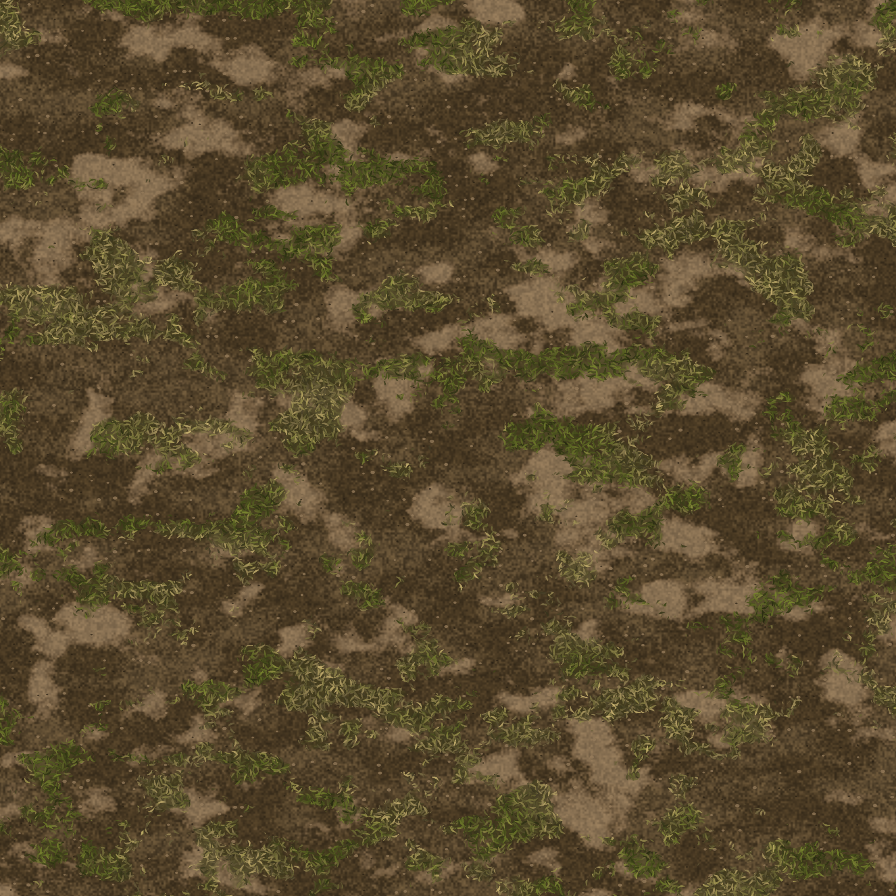
Write a Shadertoy shader that draws this texture.

```glsl
// Bare brown soil with pale sandy patches and scattered tufts of short grass.
#define SAND_FREQ vec2(18.0, 27.0)
#define SAND_LEVEL 0.565
#define GRASS_FREQ vec2(17.0, 27.0)
#define GRASS_LEVEL 0.575
#define BLADE_FREQ 135.0
#define BLADE_LAYERS 4
#define BLADE_REACH 0.48
#define BLADE_WIDTH 0.15
#define GRAIN_FREQ 430.0
#define GRAIN_AMOUNT 0.50
#define PEBBLE_FREQ 105.0

const vec3 SOIL_DARK = vec3(0.278, 0.218, 0.132);
const vec3 SOIL_MID = vec3(0.360, 0.290, 0.190);
const vec3 SAND_DULL = vec3(0.440, 0.352, 0.245);
const vec3 SAND_PALE = vec3(0.550, 0.455, 0.335);
const vec3 GRASS_SHADE = vec3(0.250, 0.235, 0.105);
const vec3 GRASS_GREEN = vec3(0.340, 0.375, 0.130);
const vec3 GRASS_OLIVE = vec3(0.450, 0.420, 0.225);
const vec3 GRASS_STRAW = vec3(0.590, 0.520, 0.335);

float hash(vec2 p) {
    vec3 q = fract(p.xyx * 0.1031);
    q += dot(q, q.yzx + 33.33);
    return fract((q.x + q.y) * q.z);
}

vec4 hash4(vec2 p) {
    return vec4(hash(p), hash(p + 41.7), hash(p + 83.1), hash(p + 127.9));
}

float noise(vec2 p) {
    vec2 i = floor(p), f = fract(p);
    f = f * f * (3.0 - 2.0 * f);
    return mix(mix(hash(i), hash(i + vec2(1, 0)), f.x),
               mix(hash(i + vec2(0, 1)), hash(i + vec2(1, 1)), f.x), f.y);
}

float fbm(vec2 p) {
    float sum = 0.0, amp = 0.5;
    for (int i = 0; i < 5; i++) {
        sum += amp * noise(p);
        p = mat2(1.9, 0.5, -0.5, 1.9) * p + 19.3;
        amp *= 0.5;
    }
    return sum / 0.97;
}

// Soil and sand, speckled by fine grain and a few pebbles
vec3 ground(vec2 uv, float pixel) {
    vec2 warp = 0.010 * vec2(noise(uv * 45.0), noise(uv * 45.0 + 57.0));
    float grain = noise(uv * GRAIN_FREQ) * 0.65 + noise(uv * GRAIN_FREQ * 0.53 + 9.0) * 0.35 - 0.5;
    float damp = fbm(uv * vec2(18.0, 34.0) + 211.0);
    vec3 color = mix(SOIL_DARK, SOIL_MID, smoothstep(0.36, 0.76, damp + grain * 0.3));

    float field = fbm((uv + warp) * SAND_FREQ + 71.0) + 0.09 * (noise(uv * 6.0 + 35.0) - 0.5);
    field += grain * 0.07;
    float sand = smoothstep(SAND_LEVEL - 0.045, SAND_LEVEL + 0.045, field);
    vec3 sandColor = mix(SAND_DULL, SAND_PALE, smoothstep(SAND_LEVEL, SAND_LEVEL + 0.13, field));
    color = mix(color, sandColor, sand * 0.92);
    color *= 1.0 + GRAIN_AMOUNT * grain * (1.2 - 0.55 * sand);

    vec2 p = uv * PEBBLE_FREQ;
    vec4 r = hash4(floor(p) + 311.0);
    float size = mix(0.09, 0.22, r.w * r.w);
    float soft = PEBBLE_FREQ * pixel * 0.5;
    float dist = length((fract(p) - mix(vec2(0.25), vec2(0.75), r.xy)) * vec2(0.85, 1.15));
    float pebble = smoothstep(size + soft, size - soft, dist) * step(0.84, r.z);
    vec3 pebbleColor = r.w > 0.4 ? SAND_PALE * 1.08 : SOIL_DARK * 0.55;
    return mix(color, pebbleColor, pebble * 0.75);
}

// One layer of short bent blades painted over the color below
vec3 addBlades(vec3 color, vec2 uv, float density, float dryness, float light, float layer, float pixel) {
    vec2 p = uv * BLADE_FREQ + layer * vec2(17.37, 29.61);
    float soft = BLADE_FREQ * pixel * 0.5;
    for (int y = -1; y <= 1; y++)
    for (int x = -1; x <= 1; x++) {
        vec2 id = floor(p) + vec2(x, y);
        vec4 r = hash4(id + layer * 53.0 + 7.0);
        float angle = 6.2832 * r.z;
        vec2 dir = vec2(cos(angle), sin(angle));
        vec2 d = p - id - r.xy;
        float along = clamp(dot(d, dir), -BLADE_REACH, BLADE_REACH);
        vec2 bend = vec2(-dir.y, dir.x) * (r.w - 0.5) * 1.4 * along * along;
        float width = BLADE_WIDTH * (1.0 - 0.5 * abs(along) / BLADE_REACH);
        float cover = smoothstep(width + soft, width - soft, length(d - dir * along - bend));
        cover *= smoothstep(-0.05, 0.10, density - 0.08 - 0.88 * r.w);

        float tone = fract(r.x * 7.0 + r.w * 5.0);
        float dry = clamp(dryness + (r.y - 0.5) * 0.7, 0.0, 1.0);
        vec3 blade = mix(GRASS_GREEN, GRASS_OLIVE, smoothstep(0.0, 0.6, dry));
        blade = mix(blade, GRASS_STRAW, smoothstep(0.65, 1.1, dry));
        blade *= mix(0.52, 1.22, tone) * light * (0.92 + 0.04 * layer);
        color = mix(color, blade, cover * 0.92);
    }
    return color;
}

void mainImage(out vec4 fragColor, in vec2 fragCoord) {
    float pixel = 1.0 / iResolution.y;
    vec2 uv = fragCoord * pixel;
    vec3 color = ground(uv, pixel);

    // Ragged tufts, with shaded undergrowth beneath the blades
    float clump = noise(uv * vec2(72.0, 84.0) + 23.0);
    float field = fbm(uv * GRASS_FREQ + 137.0) + 0.13 * (noise(uv * 6.0 + 91.0) - 0.5);
    field += 0.20 * (clump - 0.5);
    float density = smoothstep(GRASS_LEVEL - 0.09, GRASS_LEVEL + 0.12, field);
    float dryness = smoothstep(0.25, 0.75, fbm(uv * vec2(11.0, 16.0) + 405.0));
    dryness = clamp(dryness + 0.38 - 0.45 * density, 0.0, 1.0);
    color = mix(color, GRASS_SHADE, 0.7 * smoothstep(0.3, 0.95, density));
    float light = mix(0.82, 1.18, noise(uv * 95.0 + 61.0));
    for (int i = 0; i < BLADE_LAYERS; i++)
        color = addBlades(color, uv, density, dryness, light, float(i), pixel);

    fragColor = vec4(color, 1.0);
}
```
